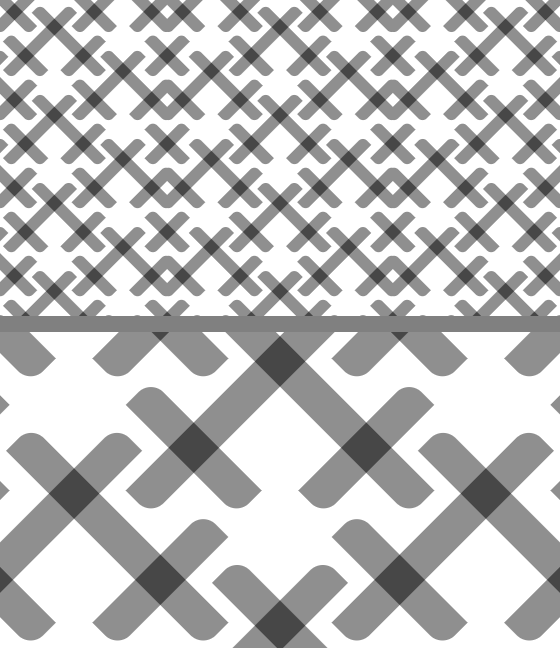
Top: the whole. Bottom: its middle third, enlarged.
Give the GLSL for this pattern, as a Shadertoy shader.

```glsl
// Lengths are fractions of the canvas height.
const float HALF_PERIOD = 0.357;    // distance between mirror axes
const float ROW_HEIGHT  = 0.2787;
const float APEX_Y      = 0.6356;   // height of one row of apex crosses
const float STEP        = 0.0910;   // diagonal offset of linked crosses
const float PEAK_X      = 0.2172;   // second, half-row-shifted apex
const float ARM_LENGTH  = 0.0827;
const float ARM_RADIUS  = 0.0188;   // half the stroke width

const vec3 PAPER   = vec3(1.0);
const vec3 INK     = vec3(0.56);
const vec3 OVERLAP = vec3(0.28);

const int CROSS_COUNT = 6;
const vec2 CROSSES[CROSS_COUNT] = vec2[](
    vec2(0.0, 0.0),
    vec2(STEP, -STEP),
    vec2(PEAK_X, -0.5 * ROW_HEIGHT),
    vec2(PEAK_X - STEP, -0.5 * ROW_HEIGHT - STEP),
    vec2(PEAK_X + STEP, -0.5 * ROW_HEIGHT - STEP),
    vec2(HALF_PERIOD, -STEP)
);

// Diagonal bar with one rounded corner per end, on the side away from y = 0
float sdBar(vec2 p) {
    vec2 q = vec2(p.x + p.y, p.x - p.y) * inversesqrt(2.0);
    float radius = q.x * q.y < 0.0 ? ARM_RADIUS : 0.0;
    vec2 d = abs(q) - vec2(ARM_LENGTH, ARM_RADIUS) + radius;
    return min(max(d.x, d.y), 0.0) + length(max(d, 0.0)) - radius;
}

float wrapCentered(float x, float period) {
    return mod(x + 0.5 * period, period) - 0.5 * period;
}

float coverage(float dist, float pixel) {
    return clamp(0.5 - dist / pixel, 0.0, 1.0);
}

void mainImage(out vec4 fragColor, in vec2 fragCoord) {
    float pixel = 1.0 / iResolution.y;
    vec2 p = (fragCoord - vec2(0.5 * iResolution.x, 0.0)) * pixel;
    p.y -= APEX_Y;

    // Mirror every column; strokes are cut at the axes
    p.x = abs(wrapCentered(p.x, 2.0 * HALF_PERIOD));

    // Merge parallel bars so that only crossings darken
    float rising = 1e3;
    float falling = 1e3;
    for (int i = 0; i < CROSS_COUNT; i++) {
        vec2 local = p - CROSSES[i];
        local.y = wrapCentered(local.y, ROW_HEIGHT);
        rising = min(rising, sdBar(local));
        falling = min(falling, sdBar(vec2(-local.x, local.y)));
    }

    float a = coverage(rising, pixel);
    float b = coverage(falling, pixel);
    vec3 color = mix(PAPER, INK, max(a, b));
    color = mix(color, OVERLAP, a * b);
    fragColor = vec4(color, 1.0);
}
```
